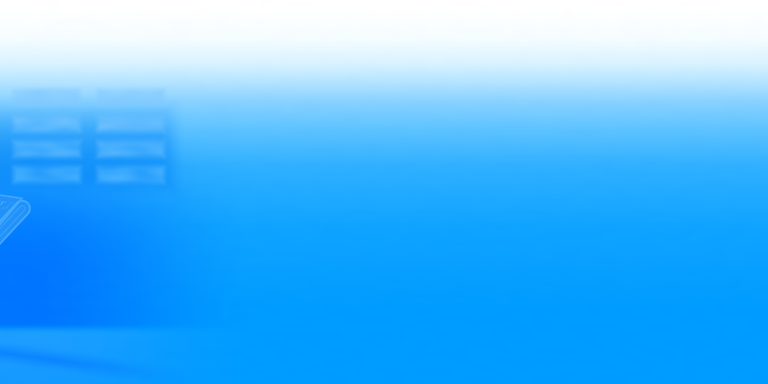
Reproduce this background procedurally as a Shadertoy shader.

```glsl
// A white-to-azure backdrop with a faint blurred room, window panes and a tilted slab at the left.

const vec3 DEEP_BLUE = vec3(0.0, 0.45, 1.0);
const vec3 FRAME_BLUE = vec3(0.03, 0.53, 0.97);
const vec3 PANE_BLUE = vec3(0.30, 0.71, 1.0);
const vec3 FLOOR_BLUE = vec3(0.08, 0.60, 1.0);
const vec3 SLAB_BLUE = vec3(0.13, 0.57, 0.98);
const vec3 RIM_BLUE = vec3(0.42, 0.76, 1.0);

vec2 hashGradient(vec2 cell) {
    float angle = 6.2832 * fract(sin(dot(cell, vec2(127.1, 311.7))) * 43758.5);
    return vec2(cos(angle), sin(angle));
}

float gradientNoise(vec2 p) {
    vec2 i = floor(p), f = fract(p);
    vec2 u = f * f * (3.0 - 2.0 * f);
    vec2 e = vec2(1.0, 0.0);
    float a = dot(hashGradient(i), f);
    float b = dot(hashGradient(i + e.xy), f - e.xy);
    float c = dot(hashGradient(i + e.yx), f - e.yx);
    float d = dot(hashGradient(i + e.xx), f - e.xx);
    return mix(mix(a, b, u.x), mix(c, d, u.x), u.y);
}

float boxDistance(vec2 p, vec2 halfSize) {
    vec2 q = abs(p) - halfSize;
    return length(max(q, 0.0)) + min(max(q.x, q.y), 0.0);
}

float segmentDistance(vec2 p, vec2 a, vec2 b) {
    vec2 ab = b - a;
    return length(p - a - ab * clamp(dot(p - a, ab) / dot(ab, ab), 0.0, 1.0));
}

float inside(float dist, float blur) {
    return 1.0 - smoothstep(-blur, blur, dist);
}

// Vertical fade; each stop holds red, green and its depth below the top
vec3 skyGradient(float depth) {
    const vec3 stops[9] = vec3[9](
        vec3(1.00, 1.00, 0.02), vec3(0.96, 0.99, 0.10), vec3(0.85, 0.95, 0.165),
        vec3(0.70, 0.89, 0.215), vec3(0.53, 0.82, 0.265), vec3(0.36, 0.76, 0.34),
        vec3(0.19, 0.69, 0.43), vec3(0.06, 0.64, 0.59), vec3(0.0, 0.61, 0.80));
    vec2 tone = stops[0].xy;
    for (int i = 1; i < 9; i++) {
        float t = clamp((depth - stops[i - 1].z) / (stops[i].z - stops[i - 1].z), 0.0, 1.0);
        tone = mix(tone, stops[i].xy, t);
    }
    return vec3(tone, 1.0);
}

// Dark wall, pale floor and the soft streak crossing it
vec3 addRoom(vec3 color, vec2 p) {
    float reach = 1.0 - smoothstep(0.05, 0.68, p.x);
    float wall = smoothstep(0.13, 0.16, p.y) * (1.0 - smoothstep(0.28, 0.72, p.y));
    color = mix(color, DEEP_BLUE, 0.95 * wall * reach);
    float floorGlow = (1.0 - smoothstep(0.125, 0.155, p.y)) * reach;
    color = mix(color, FLOOR_BLUE + 0.3 * vec3(p.y, 0.5 * p.y, 0.0), floorGlow);
    float streak = inside(segmentDistance(p, vec2(-0.1, 0.095), vec2(0.47, 0.018)) - 0.012, 0.023);
    return mix(color, DEEP_BLUE, 0.65 * streak * (1.0 - smoothstep(0.1, 0.56, p.x)));
}

// Blurred rows of panes, dissolving upward
vec3 addWindows(vec3 color, vec2 p) {
    float fade = 1.0 - smoothstep(0.58, 0.79, p.y);
    float frame = inside(boxDistance(p - vec2(0.20, 0.62), vec2(0.25, 0.11)), 0.035);
    color = mix(color, FRAME_BLUE, 0.60 * frame * fade);
    float cloud = gradientNoise(p * vec2(15.0, 38.0));
    for (int row = 0; row < 4; row++) {
        for (int column = -1; column < 2; column++) {
            vec2 center = vec2(0.122 + 0.219 * float(column), 0.545 + 0.067 * float(row));
            float pane = inside(boxDistance(p - center, vec2(0.087, 0.021)), 0.012);
            vec3 light = PANE_BLUE + vec3(0.07, 0.025, 0.0) * float(row);
            color = mix(color, light, pane * (0.62 + 0.5 * cloud));
        }
    }
    return color;
}

// Tilted slab with a rounded edge and bright rims
vec3 addSlab(vec3 color, vec2 p, float pixel) {
    float edge = segmentDistance(p, vec2(-0.12, 0.265), vec2(0.058, 0.457)) - 0.020;
    float slope = dot(p - vec2(0.056, 0.482), normalize(vec2(0.19, -0.16)));
    float face = max(slope, p.y + 0.15 * p.x - 0.492);
    float blur = max(pixel, 0.0025);
    color = mix(color, SLAB_BLUE, inside(min(face, edge), blur));
    float rim = inside(abs(edge) - 0.002, blur);
    rim = max(rim, inside(abs(face) - 0.0015, blur));
    rim = max(rim, 0.6 * inside(abs(edge + 0.013) - 0.001, blur));
    float detail = inside(face + 0.012, 0.005) * smoothstep(0.45, 0.48, p.y);
    rim = max(rim, detail * smoothstep(0.0, 0.3, gradientNoise(p * 130.0)));
    return mix(color, RIM_BLUE, 0.65 * rim);
}

void mainImage(out vec4 fragColor, in vec2 fragCoord) {
    vec2 p = fragCoord / iResolution.xy * vec2(2.0, 1.0);
    vec3 color = skyGradient(1.0 - p.y);
    color = addRoom(color, p);
    color = addWindows(color, p);
    color = addSlab(color, p, 1.0 / iResolution.y);
    color += 0.006 * gradientNoise(p * vec2(18.0, 45.0));
    fragColor = vec4(clamp(color, 0.0, 1.0), 1.0);
}
```
